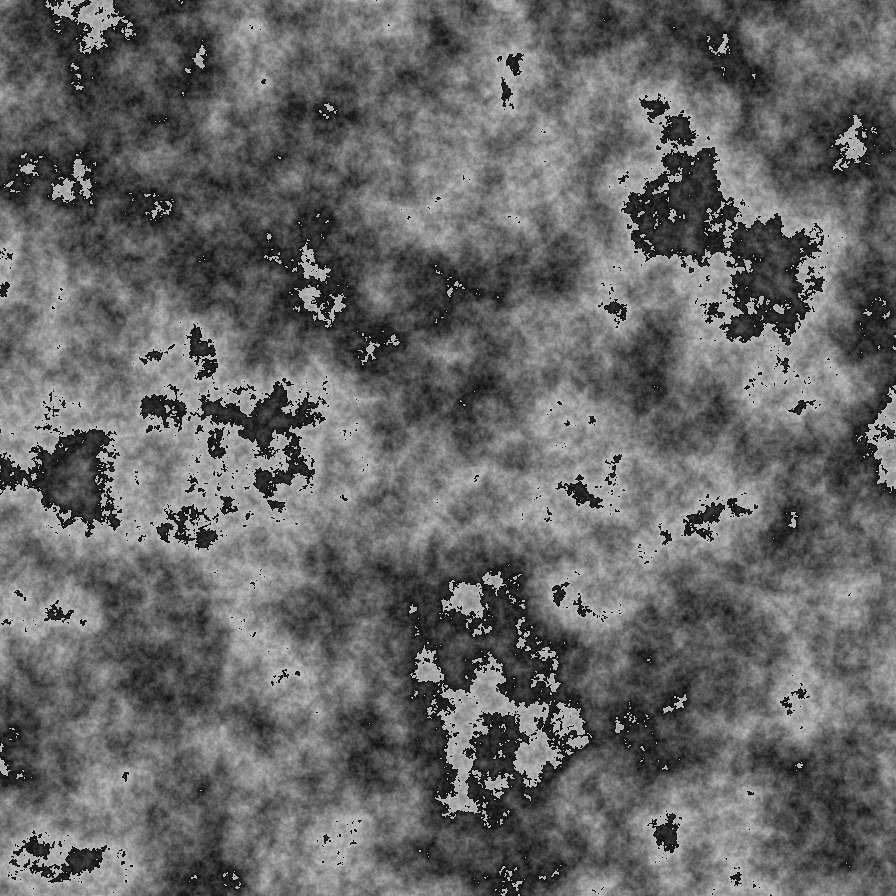
This texture is drawn by a three.js fragment shader. Its source:

```glsl
varying vec2 vUv;

const float TAU = 6.2831853;
const int OCTAVES = 8;
const float DARKEST = 0.06;
const float LIGHTEST = 0.75;

float hash(vec2 cell) {
  vec3 p = fract(cell.xyx * vec3(0.1031, 0.1030, 0.0973));
  p += dot(p, p.yzx + 33.33);
  return fract((p.x + p.y) * p.z);
}

// Slope of one lattice corner, seen from an offset
float cornerSlope(vec2 cell, vec2 offset) {
  float angle = TAU * hash(cell);
  return dot(vec2(cos(angle), sin(angle)), offset);
}

float gradientNoise(vec2 p) {
  vec2 cell = floor(p);
  vec2 f = p - cell;
  vec2 blend = f * f * f * (f * (f * 6.0 - 15.0) + 10.0);
  vec2 right = vec2(1.0, 0.0);
  vec2 up = vec2(0.0, 1.0);
  float low = mix(cornerSlope(cell, f), cornerSlope(cell + right, f - right), blend.x);
  float high = mix(cornerSlope(cell + up, f - up), cornerSlope(cell + 1.0, f - 1.0), blend.x);
  return mix(low, high, blend.y);
}

// Rough fractal sum; each octave is turned and doubled in frequency
float roughClouds(vec2 p, float amplitude, float gain) {
  mat2 turnAndDouble = mat2(1.6, 1.2, -1.2, 1.6);
  float sum = 0.0;
  for (int i = 0; i < OCTAVES; i++) {
    sum += amplitude * gradientNoise(p);
    p = turnAndDouble * p + vec2(17.3, 41.7);
    amplitude *= gain;
  }
  return sum;
}

// Wraps into 0..1 with a narrow ramp at the jump
float softWrap(float value, float ramp) {
  float f = fract(value);
  return f - smoothstep(1.0 - ramp, 1.0, f) * f;
}

void main() {
  float height = 0.48 + roughClouds(vUv * 3.0 + vec2(53.0, 28.0), 0.83, 0.77);

  // Peaks and pits overflow into black and pale speckle
  float tone = softWrap(height, 0.01);
  gl_FragColor = vec4(vec3(mix(DARKEST, LIGHTEST, tone)), 1.0);
}
```
